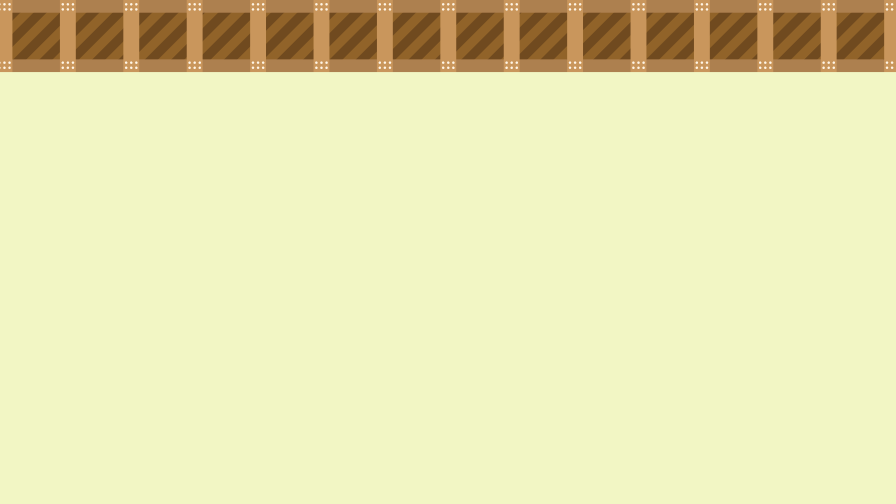
Reproduce this background procedurally as a WebGL 2 fragment shader.

```glsl
#version 300 es
precision highp float;
// A wooden truss runs along the top of a plain pale cream field.
// Striped panels lie under two rails and evenly repeated posts, with
// small grids of pale nails at each joint. Lengths are in canvas heights.

uniform vec2 u_resolution;
out vec4 outColor;

const vec3 CREAM = vec3(0.95, 0.965, 0.77);
const vec3 RAIL_WOOD = vec3(0.68, 0.50, 0.31);
const vec3 POST_WOOD = vec3(0.79, 0.59, 0.36);
const vec3 DARK_WOOD = vec3(0.44, 0.29, 0.12);
const vec3 WARM_WOOD = vec3(0.57, 0.39, 0.16);
const vec3 NAIL = vec3(1.0, 0.96, 0.90);

const float BAND = 0.143;         // height of the whole truss
const float RAIL = 0.0252;        // height of one rail
const float PITCH = 0.1258;       // distance between posts
const float POST = 0.0315;        // width of one post
const float POST_START = -0.0069; // left edge of the first post
const float STRIPE = 0.037;       // period of the diagonal stripes
const float NAIL_STEP = 0.0101;
const float NAIL_RADIUS = 0.0024;

// Coverage of a signed distance, smoothed over one pixel.
float cover(float dist, float pixel) {
    return clamp(0.5 - dist / pixel, 0.0, 1.0);
}

// Signed distance to the span from a to b on one axis.
float spanDistance(float x, float a, float b) {
    return abs(x - 0.5 * (a + b)) - 0.5 * (b - a);
}

// Distance to a grid of round nails centred on the origin.
float nailGrid(vec2 p, vec2 count, float gap, float radius) {
    vec2 reach = 0.5 * (count - 1.0);
    vec2 cell = clamp(round(p / gap + reach), vec2(0.0), count - 1.0) - reach;
    return length(p - cell * gap) - radius;
}

// Alternating diagonal boards, rising to the right.
vec3 diagonalBoards(vec2 p, float period, float pixel) {
    float across = (p.x + p.y) * 0.70711;
    float phase = fract(across / period);
    float dist = (abs(phase - 0.5) - 0.25) * period;
    return mix(DARK_WOOD, WARM_WOOD, cover(dist, pixel));
}

vec3 truss(vec2 p, float pixel) {
    vec3 color = diagonalBoards(p, STRIPE, pixel);

    // Rails along the top and bottom of the band
    float panel = spanDistance(p.y, RAIL, BAND - RAIL);
    color = mix(RAIL_WOOD, color, cover(panel, pixel));

    // Repeated upright posts, measured from the nearest centre line
    float center = POST_START + 0.5 * POST;
    float x = mod(p.x - center + 0.5 * PITCH, PITCH) - 0.5 * PITCH;
    color = mix(color, POST_WOOD, cover(abs(x) - 0.5 * POST, pixel));

    // Nails where the posts cross both rails
    float mirroredY = min(p.y, BAND - p.y);
    vec2 joint = vec2(x, mirroredY - 0.54 * RAIL);
    float nails = nailGrid(joint, vec2(3.0, 2.0), NAIL_STEP, NAIL_RADIUS);
    return mix(color, NAIL, cover(nails, pixel));
}

void main() {
    float pixel = 1.0 / u_resolution.y;
    vec2 p = gl_FragCoord.xy * pixel;
    p.y = 1.0 - p.y; // depth below the top edge
    vec3 color = mix(CREAM, truss(p, pixel), cover(p.y - BAND, pixel));
    outColor = vec4(color, 1.0);
}
```
